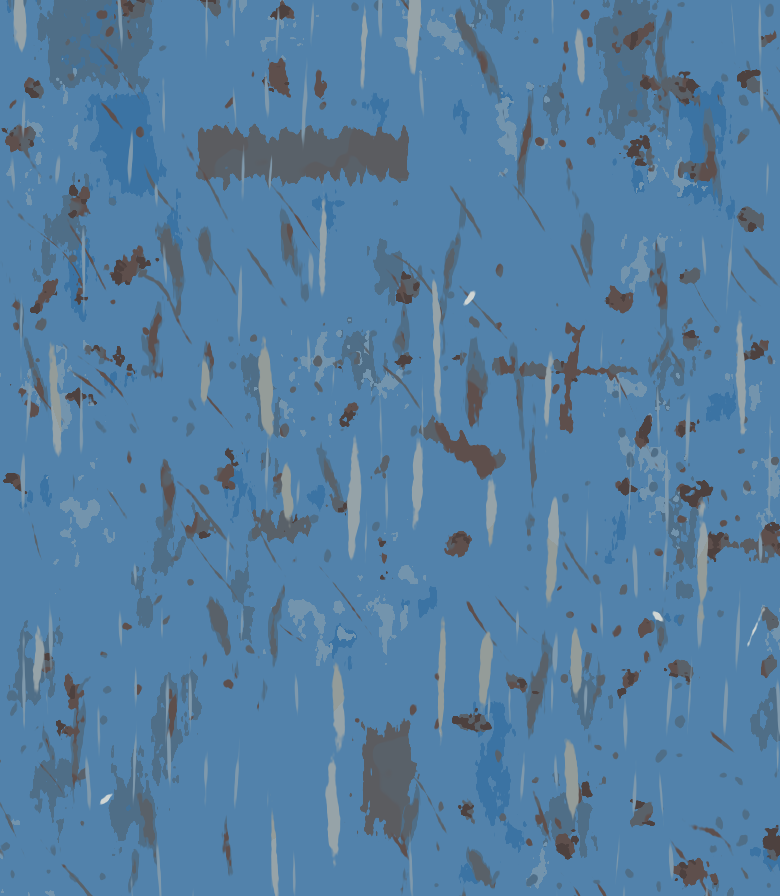
Give the GLSL for this texture, as a Shadertoy shader.

```glsl
// Weathered blue paint: a flat blue coat with ragged stains, chipped flakes,
// pale vertical drips and thin scratches. Each layer is a jittered grid of
// ellipses or a box, roughened by stretched value noise and filled flat.

vec2 hash2(vec2 p) {
    return fract(sin(vec2(dot(p, vec2(127.1, 311.7)), dot(p, vec2(269.5, 183.3)))) * 43758.5453);
}

float noise(vec2 p) {
    vec2 i = floor(p), f = fract(p);
    f = f * f * (3.0 - 2.0 * f);
    return mix(mix(hash2(i).x, hash2(i + vec2(1, 0)).x, f.x),
               mix(hash2(i + vec2(0, 1)).x, hash2(i + vec2(1, 1)).x, f.x), f.y);
}

float fbm(vec2 p) {
    return 0.55 * noise(p) + 0.3 * noise(p * 2.1 + 7.3) + 0.15 * noise(p * 4.3 + 2.9);
}

mat2 turn(float a) {
    return mat2(cos(a), -sin(a), sin(a), cos(a));
}

// Distance to ellipses scattered over a grid, gathered in loose clusters
float scatter(vec2 p, vec2 cell, vec2 size, float chance, float tilt, float seed) {
    float d = 1.0;
    for (int y = -1; y <= 1; y++)
    for (int x = -1; x <= 1; x++) {
        vec2 id = floor(p / cell) + vec2(x, y);
        vec2 place = hash2(id + seed), shape = hash2(id + seed + 17.37), pick = hash2(id + seed + 41.13);
        vec2 centre = (id + 0.2 + 0.6 * place) * cell;
        float band = (centre.y - 0.75) / 0.04;
        float crowd = 1.6 * smoothstep(0.2, 0.65, noise(centre * 6.0 + seed)) * (1.0 - 0.75 * exp(-band * band));
        if (pick.x > chance * crowd) continue;
        vec2 radius = size * mix(vec2(0.35), vec2(1.0), shape);
        vec2 q = turn(tilt * (pick.y - 0.5)) * (p - centre);
        d = min(d, (length(q / radius) - 1.0) * min(radius.x, radius.y));
    }
    return d;
}

float slab(vec2 p, vec2 centre, vec2 halfSize) {
    vec2 q = abs(p - centre) - halfSize;
    return length(max(q, 0.0)) + min(max(q.x, q.y), 0.0);
}

void paint(inout vec3 col, vec3 tint, float d) {
    col = mix(col, tint, smoothstep(0.7, -0.7, d * iResolution.y));
}

void mainImage(out vec4 fragColor, in vec2 fragCoord) {
    vec2 p = fragCoord / iResolution.y;

    vec3 coat = vec3(0.32, 0.51, 0.67), deep = vec3(0.23, 0.45, 0.64);
    vec3 slate = vec3(0.31, 0.43, 0.53), grey = vec3(0.35, 0.38, 0.41);
    vec3 rust = vec3(0.37, 0.31, 0.30), haze = vec3(0.45, 0.58, 0.68);
    vec3 pale = vec3(0.59, 0.64, 0.66);

    // Roughness: fine grit, downward streaks and a slow bend
    float grit = fbm(p * vec2(95, 62)) - 0.5;
    float streak = fbm(p * vec2(120, 26) + 31.0) - 0.5;
    vec2 bent = p + 0.022 * (vec2(noise(p * 16.0), noise(p * 16.0 + 50.0)) - 0.5);
    float rough = 0.6 * grit + 0.6 * streak;
    vec3 dark = mix(grey, rust, smoothstep(0.52, 0.55, fbm(p * vec2(17, 13) + 4.0)));
    vec3 col = coat;

    // Broad blue and slate stains
    float stain = min(slab(bent, vec2(0.11, 0.96), vec2(0.055, 0.055)), slab(bent, vec2(0.70, 0.93), vec2(0.03, 0.075)));
    stain = min(stain, slab(bent, vec2(0.27, 0.35), vec2(0.005, 0.06)));
    stain = min(stain, scatter(bent, vec2(0.12, 0.16), vec2(0.022, 0.045), 0.28, 0.9, 5.3));
    float blue = min(slab(bent, vec2(0.14, 0.84), vec2(0.04, 0.05)), slab(bent, vec2(0.78, 0.845), vec2(0.018, 0.06)));
    blue = min(blue, slab(bent, vec2(0.545, 0.15), vec2(0.008, 0.06)));
    blue = min(blue, scatter(p, vec2(0.11, 0.12), vec2(0.013, 0.02), 0.35, 0.8, 9.7));
    paint(col, deep, blue + 0.06 * rough);
    paint(col, slate, stain + 0.075 * rough);
    paint(col, mix(deep, slate, 0.4), max(stain + 0.03, 0.0) + 0.08 * grit + 0.006);

    // Mottled hazy speckles
    float mottle = scatter(p, vec2(0.13), vec2(0.03, 0.036), 0.4, 1.0, 2.6);
    paint(col, haze, mottle + 0.012 + 0.13 * grit);

    // Dark worn slabs with ragged lower edges
    float worn = slab(p, vec2(0.34, 0.827), vec2(0.115, 0.025));
    worn = min(worn, slab(bent, vec2(0.43, 0.13), vec2(0.024, 0.06)));
    worn = min(worn, slab(p, vec2(0.82, 0.393), vec2(0.036, 0.008)));
    worn = min(worn, slab(p, vec2(0.315, 0.413), vec2(0.028, 0.009)));
    paint(col, mix(dark, grey, 0.7), worn + 0.045 * rough);

    // Vertical dark strokes and bent rust marks
    float stroke = scatter(bent, vec2(0.07, 0.13), vec2(0.0075, 0.05), 0.42, 0.7, 13.9);
    paint(col, slate, stroke - 0.0012 + 0.016 * streak);
    paint(col, dark, stroke + 0.001 + 0.018 * rough);
    float mark = slab(bent, vec2(0.635, 0.586), vec2(0.08, 0.005));
    mark = min(mark, slab(bent, vec2(0.64, 0.58), vec2(0.006, 0.06)));
    mark = min(mark, slab(turn(-0.6) * (bent - vec2(0.51, 0.5)), vec2(0), vec2(0.048, 0.008)));
    paint(col, dark, mark + 0.026 * rough);

    // Chipped flakes, large and small
    float flake = scatter(bent, vec2(0.068, 0.072), vec2(0.014, 0.015), 0.42, 2.5, 21.4);
    paint(col, dark, flake + 0.024 * grit);
    float chip = scatter(p, vec2(0.034, 0.036), vec2(0.0045, 0.0065), 0.4, 1.6, 27.8);
    paint(col, mix(slate, dark, step(0.45, noise(p * 9.0))), chip + 0.008 * grit);
    paint(col, rust * 0.82, max(flake, 0.0) + 0.004 + 0.04 * (fbm(p * 75.0 + 9.0) - 0.5));

    // Leaning hairline scratches
    float scratch = scatter(turn(0.62) * bent, vec2(0.035, 0.12), vec2(0.0022, 0.04), 0.22, 0.3, 33.2);
    paint(col, dark, scratch + 0.004 * grit);

    // Pale drips, fine runs and a few bright chips
    float run = scatter(p, vec2(0.04, 0.085), vec2(0.0022, 0.03), 0.42, 0.16, 38.6);
    paint(col, mix(haze, pale, 0.35), run + 0.004 * streak);
    float drip = scatter(p, vec2(0.085, 0.17), vec2(0.0075, 0.07), 0.4, 0.14, 44.1);
    paint(col, mix(pale, vec3(0.58, 0.61, 0.60), step(0.5, noise(p * 7.0))), drip + 0.007 * rough);
    float bright = scatter(p, vec2(0.16, 0.18), vec2(0.005, 0.016), 0.12, 1.8, 52.5);
    paint(col, vec3(0.82, 0.84, 0.83), bright + 0.006 * grit);

    fragColor = vec4(col, 1.0);
}
```
